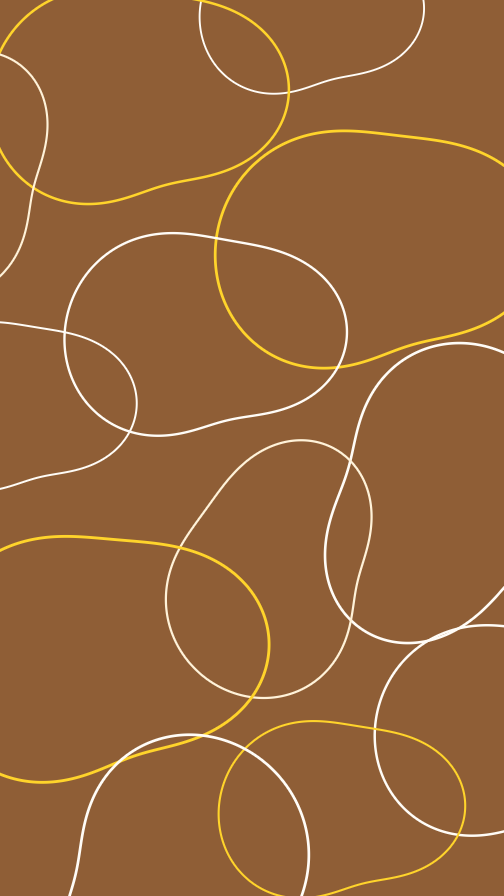
Write a WebGL 1 fragment shader that draws this pattern.

```glsl
precision highp float;
// Thin white, cream and yellow outlines of overlapping pebbles on warm brown.

uniform vec2 u_resolution;

const float PEBBLES = 12.0;

float hash(float n) {
  n = fract(n * 0.1031);
  n *= n + 33.33;
  n *= n + n;
  return fract(n);
}

// 1 when the whole numbers a and b are equal, else 0.
float same(float a, float b) {
  return step(abs(a - b), 0.5);
}

vec2 rotate(vec2 p, float angle) {
  float c = cos(angle), s = sin(angle);
  return vec2(c * p.x + s * p.y, c * p.y - s * p.x);
}

// Distance to a pebble of half-width 1: a polar Fourier curve with a dent below,
// divided by its slope so that the line keeps an even width.
float pebbleOutline(vec2 p) {
  float a = atan(p.y, p.x);
  float r = max(length(p), 0.1);
  float radius = 0.848 - 0.038 * cos(a) + 0.024 * sin(a)
               + 0.162 * cos(2.0 * a) + 0.036 * sin(2.0 * a)
               + 0.042 * cos(3.0 * a);
  float slope = 0.038 * sin(a) + 0.024 * cos(a)
              - 0.324 * sin(2.0 * a) + 0.072 * cos(2.0 * a)
              - 0.126 * sin(3.0 * a);
  return abs(r - radius) / length(vec2(1.0, slope / r));
}

void main() {
  vec2 p = gl_FragCoord.xy / u_resolution.x;
  float aspect = u_resolution.y / u_resolution.x;

  vec3 brown = vec3(0.56, 0.37, 0.21);
  vec3 white = vec3(1.0, 0.99, 0.97);
  vec3 cream = vec3(1.0, 0.95, 0.85);
  vec3 yellow = vec3(1.0, 0.83, 0.17);
  vec3 color = brown;

  for (float i = 0.0; i < PEBBLES; i++) {
    // Step down the canvas while wrapping from side to side.
    vec2 center = vec2(mod(0.71 - 0.35 * i, 1.19) - 0.1, (0.99 - 0.09 * i) * aspect);
    center += 0.03 * (vec2(hash(i + 3.7), hash(i + 41.3)) - 0.5);
    float size = 0.22 + 0.12 * fract(i * 0.618);

    // Yellow pebbles lie flat, some of the pale ones are turned.
    float isYellow = same(abs(mod(i, 7.0) - 2.0), 1.0);
    float isTilted = same(mod(i, 5.0), 2.0);
    float isFlipped = same(mod(i, 5.0), 1.0);
    float turn = (1.0 - isYellow) * (1.1 * isTilted + 4.2 * isFlipped);
    turn += 0.1 * (hash(i + 17.1) - 0.5);

    // Stroke in pebble units, so larger pebbles have heavier lines.
    float pixel = 1.0 / (u_resolution.x * size);
    float d = pebbleOutline(rotate(p - center, turn) / size);
    float line = clamp((0.0085 - d) / pixel + 0.5, 0.0, 1.0);

    vec3 ink = mix(mix(white, cream, isTilted), yellow, isYellow);
    color = mix(color, ink, line);
  }

  gl_FragColor = vec4(color, 1.0);
}
```
